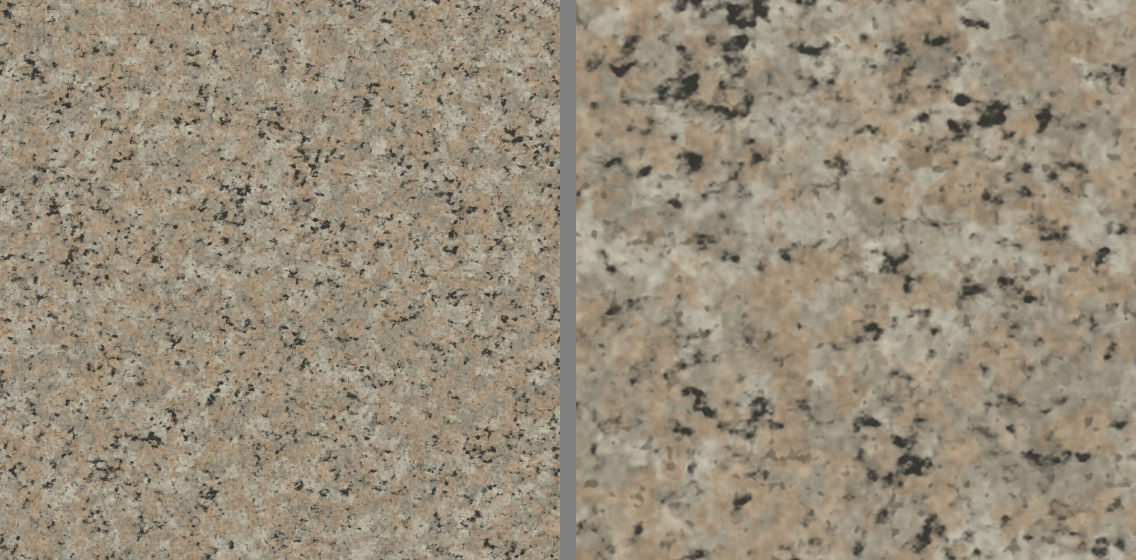
Left: the whole. Right: its middle third, enlarged.
This texture is drawn by a Shadertoy shader. Its source:

```glsl
float hash(vec2 p) {
    uvec2 q = uvec2(ivec2(floor(p)) + 4096) * uvec2(1597u, 3812u);
    uint n = (q.x ^ (q.y * 2654u + 977u)) * 74729u;
    n = (n ^ (n >> 15)) * 277803u;
    n = (n ^ (n >> 13)) * 66601u;
    return float((n ^ (n >> 16)) & 65535u) / 65535.0;
}

float noise(vec2 p) {
    vec2 i = floor(p), f = fract(p);
    f = f * f * (3.0 - 2.0 * f);
    return mix(mix(hash(i), hash(i + vec2(1, 0)), f.x),
               mix(hash(i + vec2(0, 1)), hash(i + 1.0), f.x), f.y);
}

// Each octave is rotated to hide the lattice
float fbm(vec2 p, int octaves) {
    float sum = 0.0, total = 0.0, amp = 0.5;
    for (int i = 0; i < octaves; i++) {
        sum += amp * noise(p);
        total += amp;
        amp *= 0.5;
        p = mat2(1.6, 1.2, -1.2, 1.6) * p + 17.3;
    }
    return sum / total;
}

// Pick feldspar, quartz or grey mica by a random value
vec3 mineral(float pick, float shade) {
    vec3 feldspar = vec3(0.640, 0.565, 0.472);
    vec3 quartz = vec3(0.680, 0.660, 0.595);
    vec3 mica = vec3(0.590, 0.560, 0.495);
    vec3 col = mix(mica, feldspar, smoothstep(0.18, 0.42, pick));
    col = mix(col, quartz, smoothstep(0.60, 0.84, pick));
    return col * (0.96 + 0.08 * shade);
}

// Voronoi grains with softly blended borders
vec3 grains(vec2 p) {
    vec2 cell = floor(p);
    vec3 sum = vec3(0.0);
    float total = 0.0;
    for (int y = -1; y <= 1; y++)
    for (int x = -1; x <= 1; x++) {
        vec2 c = cell + vec2(x, y);
        vec2 seed = c + vec2(hash(c + 31.0), hash(c + 87.0));
        float weight = exp(-8.0 * length(p - seed));
        float pick = hash(c + 151.0) + 0.35 * (noise(c * 0.4) - 0.5);
        sum += weight * mineral(pick, hash(c + 211.0));
        total += weight;
    }
    return sum / total;
}

void mainImage(out vec4 fragColor, in vec2 fragCoord) {
    vec2 uv = fragCoord / min(iResolution.x, iResolution.y);

    // Ragged grains
    vec2 warp = vec2(fbm(uv * 130.0, 2), fbm(uv * 130.0 + 57.0, 2)) - 0.5;
    vec3 col = grains(uv * 60.0 + 1.5 * warp);

    // Cloudy tone and fine crystalline texture
    col *= 1.0 + 0.16 * (fbm(uv * 100.0 + 9.0, 3) - 0.5);
    col += 0.15 * (fbm(uv * 230.0 + 23.0, 2) - 0.5);

    // Loosely clustered dark flecks fading through a dusty grey fringe
    vec2 tilted = mat2(0.94, 0.25, -0.34, 1.08) * uv;
    float cluster = fbm(uv * 32.0 + 71.0, 2) - 0.5;
    float fleck = fbm(tilted * 118.0 + 5.0, 3) + 0.40 * cluster;
    float fringe = smoothstep(0.52, 0.76, fleck);
    col = mix(col, vec3(0.42, 0.40, 0.35), 0.55 * fringe);
    col = mix(col, vec3(0.17, 0.17, 0.16), 0.85 * smoothstep(0.67, 0.88, fleck));

    // Scattered faint pinpricks
    float pinprick = smoothstep(0.68, 0.90, fbm(uv * 180.0 + 41.0, 2));
    col = mix(col, vec3(0.30, 0.28, 0.24), 0.5 * pinprick);

    fragColor = vec4(clamp(col, 0.0, 1.0), 1.0);
}
```
